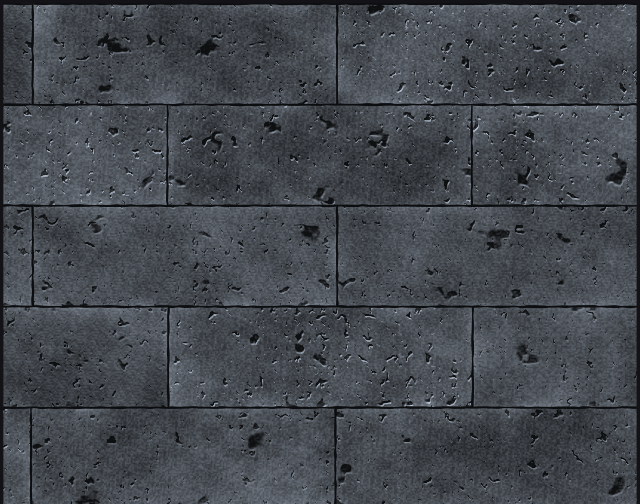
Reproduce this texture procedurally as a WebGL 2 fragment shader.

```glsl
#version 300 es
precision highp float;

uniform vec2 u_resolution;
out vec4 fragColor;

#define BLOCK vec2(0.604, 0.2003)
#define FIRST_JOINT vec2(0.064, 0.0075)
#define ROW_SHIFT 0.268
#define JOINT_HALF 0.0021
#define FRAME 0.0068
#define PIT_DARK 0.21
#define RIM_LIGHT 0.24
#define MOTTLE 0.24
#define GRAIN 0.13
#define STONE_TINT vec3(0.935, 1.0, 1.085)
#define JOINT_COLOR vec3(0.045, 0.05, 0.06)
#define FRAME_COLOR vec3(0.075, 0.07, 0.085)

float hash(vec2 p) {
    return fract(sin(dot(p, vec2(127.1, 311.7))) * 43758.5453);
}

float noise(vec2 p) {
    vec2 i = floor(p), f = fract(p);
    f = f * f * (3.0 - 2.0 * f);
    return mix(mix(hash(i), hash(i + vec2(1, 0)), f.x),
               mix(hash(i + vec2(0, 1)), hash(i + vec2(1, 1)), f.x), f.y);
}

float fbm(vec2 p) {
    float sum = 0.0, amp = 0.5;
    for (int i = 0; i < 5; i++) {
        sum += amp * noise(p);
        p = mat2(1.6, 1.2, -1.2, 1.6) * p + 3.7;
        amp *= 0.5;
    }
    return sum;
}

// One ragged, tilted hollow in some cells of a grid
float pitLayer(vec2 p, float size, float share, float seed) {
    vec2 g = p / size + seed;
    g += 0.36 * (vec2(noise(g * 5.0), noise(g * 5.0 + 31.0)) - 0.5);
    vec2 cell = floor(g);
    vec2 centre = 0.5 + 0.3 * (vec2(hash(cell + 1.3), hash(cell + 2.7)) - 0.5);
    float angle = 2.4 * (hash(cell + 4.1) - 0.5);
    float c = cos(angle), s = sin(angle);
    vec2 d = mat2(c, -s, s, c) * (fract(g) - centre);
    d.y *= 1.4 + 2.0 * hash(cell + 5.9);
    float radius = mix(0.1, 0.34, hash(cell + 7.2));
    float present = step(hash(cell + 9.4), share);
    return present * smoothstep(radius, radius * 0.5, length(d));
}

// Depth of the travertine hollows: broken clusters, pits and pinholes
float pitDepth(vec2 p) {
    float crowd = smoothstep(0.3, 0.75, noise(p * 9.0));
    float crumble = smoothstep(0.3, 0.6, noise(p * 75.0));
    float depth = pitLayer(p, 0.105, 0.42, 3.0) * crumble;
    depth = max(depth, pitLayer(p, 0.043, 0.15 + 0.4 * crowd, 11.0));
    depth = max(depth, 0.85 * pitLayer(p.yx, 0.024, 0.12 + 0.35 * crowd, 23.0));
    return max(depth, 0.6 * pitLayer(p, 0.013, 0.22, 41.0));
}

void main() {
    float pixel = 1.0 / u_resolution.y;
    vec2 p = gl_FragCoord.xy * pixel;
    float aspect = u_resolution.x * pixel;
    float fromTop = 1.0 - p.y;

    // Staggered courses of long blocks
    float row = floor((fromTop - FIRST_JOINT.y) / BLOCK.y);
    float start = FIRST_JOINT.x + ROW_SHIFT * mod(row, 2.0)
                + 0.006 * (hash(vec2(row, 8.0)) - 0.5);
    vec2 grid = vec2((p.x - start) / BLOCK.x, (fromTop - FIRST_JOINT.y) / BLOCK.y);
    vec2 id = floor(grid);
    vec2 toEdge = (0.5 - abs(fract(grid) - 0.5)) * BLOCK;
    float edge = min(toEdge.x, toEdge.y);

    // Each block is cut from another part of the stone
    vec2 q = p + 9.0 * vec2(hash(id + 13.0), hash(id + 29.0));
    float blockShade = hash(id + 3.0) - 0.5;
    float scuffed = smoothstep(0.55, 0.9, hash(id + 17.0));

    // Cloudy face with fine grain and pale worn borders
    float cloud = fbm(q * 5.0);
    float grain = noise(q * 340.0) + 0.5 * noise(q * 170.0) - 0.75;
    float tone = 0.295 + MOTTLE * (cloud - 0.48) + 0.03 * blockShade;
    tone += GRAIN * grain;
    tone += 0.07 * (noise(q * 28.0) - 0.5);
    tone += 0.11 * exp(-edge / 0.018) * smoothstep(0.25, 0.8, noise(q * 16.0));
    tone += 0.06 * exp(-edge / 0.004);

    // Hollows: shaded inside, lit on the lower wall
    float depth = pitDepth(q);
    float slope = pitDepth(q + vec2(-0.0012, 0.0032)) - depth;
    tone -= PIT_DARK * depth * (0.75 + 0.5 * noise(q * 130.0));
    tone += RIM_LIGHT * max(slope, 0.0) * (0.6 + 0.8 * scuffed);
    tone -= 0.06 * max(-slope, 0.0);

    // Chalky flecks on the more worn blocks
    float flecks = pitLayer(q + 5.0, 0.021, 0.3, 57.0) * smoothstep(0.45, 0.7, noise(q * 12.0));
    tone += 0.25 * scuffed * flecks * noise(q * 150.0);

    vec3 color = max(tone, 0.06) * STONE_TINT;

    // Narrow dark joints with slightly chipped sides
    float chipped = edge + 0.0022 * (noise(q * 70.0) - 0.5);
    float joint = 1.0 - smoothstep(JOINT_HALF - pixel * 0.6, JOINT_HALF + pixel * 0.6, chipped);
    color = mix(color, JOINT_COLOR, joint);

    // Dark frame on the left, right and top
    float border = min(min(p.x, aspect - p.x), fromTop);
    float frame = 1.0 - smoothstep(FRAME - pixel * 0.5, FRAME + pixel * 0.5, border);
    color = mix(color, FRAME_COLOR, frame);

    fragColor = vec4(color, 1.0);
}
```
